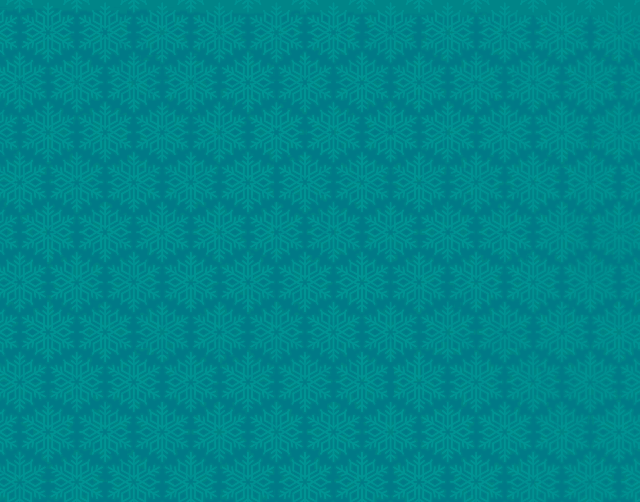
Give the GLSL for this pattern, as a WebGL 2 fragment shader.

```glsl
#version 300 es
precision highp float;
// Staggered rows of pale six-armed snowflakes on teal, with soft blocky wear.
uniform vec2 u_resolution;
out vec4 outColor;

const vec3 GROUND = vec3(0.0, 0.478, 0.53);
const vec3 HALO = vec3(0.0, 0.522, 0.532);
const vec3 FROST = vec3(0.0, 0.58, 0.578);
const vec3 GREEN_TINT = vec3(0.0, 0.53, 0.51);

const float PITCH = 0.1137;               // flake spacing, in canvas heights
const float ROW_STEP = 0.875;             // row spacing, in flake spacings
const vec2 FIRST_FLAKE = vec2(0.039, 0.040);
const float HALF_LINE = 0.015;            // in flake spacings
const float BLOCK = 0.0133;               // wear block, in canvas heights
const float SECTOR = 1.04719755;          // sixth of a turn

vec2 hashGradient(vec2 cell) {
  vec3 h = fract(cell.xyx * vec3(0.1031, 0.1030, 0.0973));
  h += dot(h, h.yzx + 33.33);
  float angle = 6.2831853 * fract((h.x + h.y) * h.z);
  return vec2(cos(angle), sin(angle));
}

float gradientNoise(vec2 p) {
  vec2 i = floor(p), f = fract(p);
  vec2 u = f * f * f * (f * (f * 6.0 - 15.0) + 10.0);
  float a = dot(hashGradient(i), f);
  float b = dot(hashGradient(i + vec2(1, 0)), f - vec2(1, 0));
  float c = dot(hashGradient(i + vec2(0, 1)), f - vec2(0, 1));
  float d = dot(hashGradient(i + vec2(1, 1)), f - vec2(1, 1));
  return mix(mix(a, b, u.x), mix(c, d, u.x), u.y);
}

float segment(vec2 p, vec2 a, vec2 b) {
  vec2 pa = p - a, ba = b - a;
  return length(pa - ba * clamp(dot(pa, ba) / dot(ba, ba), 0.0, 1.0));
}

// Folds the plane into one mirrored sixth, with its axis along +y.
vec2 foldSixth(vec2 p, float turn) {
  float angle = atan(p.x, p.y) + turn;
  angle = abs(mod(angle + 0.5 * SECTOR, SECTOR) - 0.5 * SECTOR);
  return length(p) * vec2(sin(angle), cos(angle));
}

// Stem with pairs of twigs.
float armDistance(vec2 p) {
  float d = segment(p, vec2(0.0, 0.06), vec2(0.0, 0.51));
  for (int i = 0; i < 2; i++) {
    float root = 0.30 + 0.095 * float(i);
    float reach = 0.085 - 0.015 * float(i);
    d = min(d, segment(p, vec2(0.0, root), vec2(reach, root + reach * 0.8)));
  }
  return d;
}

// Hollow diamond, a small tip and an inner star point.
float petalDistance(vec2 p) {
  vec2 waist = vec2(0.078, 0.275);
  float d = segment(p, vec2(0.0, 0.15), waist);
  d = min(d, segment(p, waist, vec2(0.0, 0.40)));
  d = min(d, segment(p, vec2(0.0, 0.40), vec2(0.0, 0.44)));
  return min(d, segment(p, vec2(0.0, 0.15), vec2(0.04, 0.07)));
}

float flakeDistance(vec2 p) {
  return min(armDistance(foldSixth(p, 0.0)),
             petalDistance(foldSixth(p, 0.5 * SECTOR)));
}

// Nearest stroke among the three closest staggered rows.
float latticeDistance(vec2 p) {
  float nearestRow = floor(p.y / ROW_STEP + 0.5);
  float d = 1.0;
  for (int i = -1; i <= 1; i++) {
    float row = nearestRow + float(i);
    vec2 q = vec2(p.x - 0.5 * mod(row, 2.0), p.y - row * ROW_STEP);
    q.x = fract(q.x + 0.5) - 0.5;
    d = min(d, flakeDistance(q));
  }
  return d;
}

void main() {
  vec2 uv = gl_FragCoord.xy / u_resolution.y;
  float across = gl_FragCoord.x / u_resolution.x;
  float pixel = 1.0 / (u_resolution.y * PITCH);

  // Block wear and slow drift in strength
  vec2 block = floor(uv / BLOCK);
  float blockWear = gradientNoise(block * 0.73 + 4.3);
  float drift = gradientNoise(uv * 5.0 + 9.0);

  float d = latticeDistance((uv - FIRST_FLAKE) / PITCH);
  float line = 1.0 - smoothstep(HALF_LINE - 0.4 * pixel, HALF_LINE + 0.5 * pixel, d);
  float halo = 1.0 - smoothstep(0.025, 0.06 + 0.03 * blockWear, d);

  // Ground, halo and faint green blocks
  float fade = smoothstep(0.6, 1.0, across);
  float haloStrength = 0.55 + 0.5 * blockWear + 0.2 * fade;
  float veil = halo * haloStrength + 0.12 * fade + 0.12 * blockWear;
  vec3 color = mix(GROUND, HALO, clamp(veil, 0.0, 1.0));
  color = mix(color, GREEN_TINT, 0.6 * halo * smoothstep(0.2, 0.4, blockWear));

  // Plain lighter band along the top, deeper toward the right
  float bandEdge = 0.982 - 0.016 * across + 0.012 * blockWear;
  color = mix(color, HALO, smoothstep(bandEdge - 0.004, bandEdge + 0.004, uv.y));

  // Frosty strokes, weaker toward the right
  float strength = 0.95 - 0.22 * fade + 0.2 * drift + 0.4 * blockWear;
  color = mix(color, FROST, line * clamp(strength, 0.0, 1.0));
  outColor = vec4(color, 1.0);
}
```
